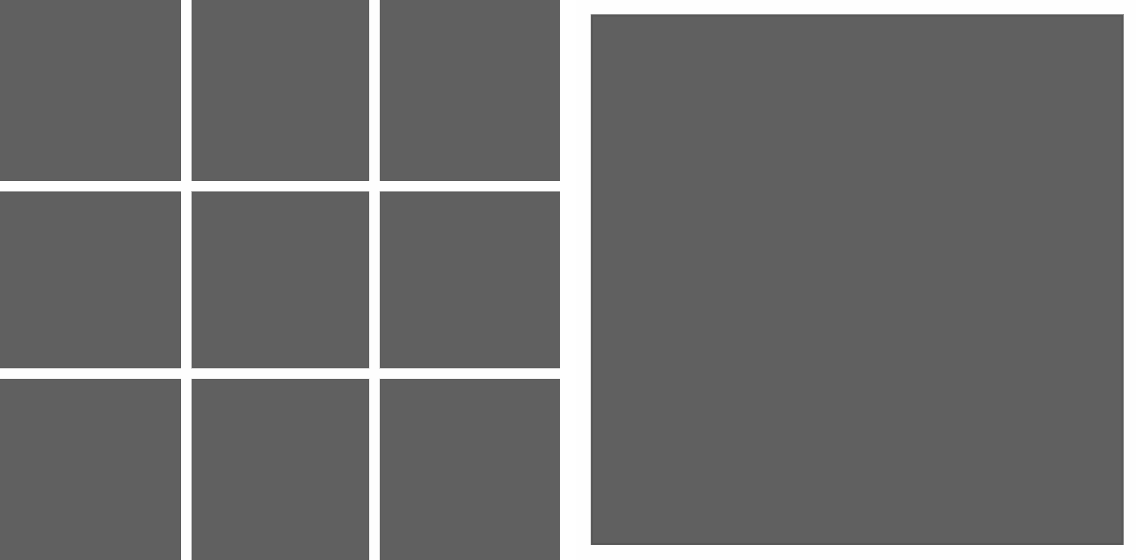
Left, the full canvas; right, a detail of the centre.
This pattern is drawn by a WebGL 2 fragment shader. Its source:

```glsl
#version 300 es
precision highp float;
// Three by three flat grey square tiles parted by white grid lines.
uniform vec2 u_resolution;
out vec4 fragColor;

// Signed distance to the pair of grid lines on each axis, negative inside a line.
vec2 gridLineDistance(vec2 uv) {
    vec2 period = vec2(0.336, 0.3346);
    vec2 fromMiddle = abs(uv - vec2(0.5007, 0.5002));
    return abs(fromMiddle - 0.5 * period) - 0.0094;
}

void main() {
    vec2 uv = gl_FragCoord.xy / u_resolution;
    vec2 lineDistance = gridLineDistance(uv);
    float d = min(lineDistance.x, lineDistance.y);
    float pixel = 1.0 / min(u_resolution.x, u_resolution.y);

    // Tile face with a thin, slightly darker rim
    float rim = 1.0 - smoothstep(0.001, 0.001 + pixel, d);
    vec3 color = mix(vec3(0.378), vec3(0.34), rim);

    // White lines over the tiles
    float line = 1.0 - smoothstep(-0.5 * pixel, 0.5 * pixel, d);
    color = mix(color, vec3(0.995), line);

    fragColor = vec4(color, 1.0);
}
```
